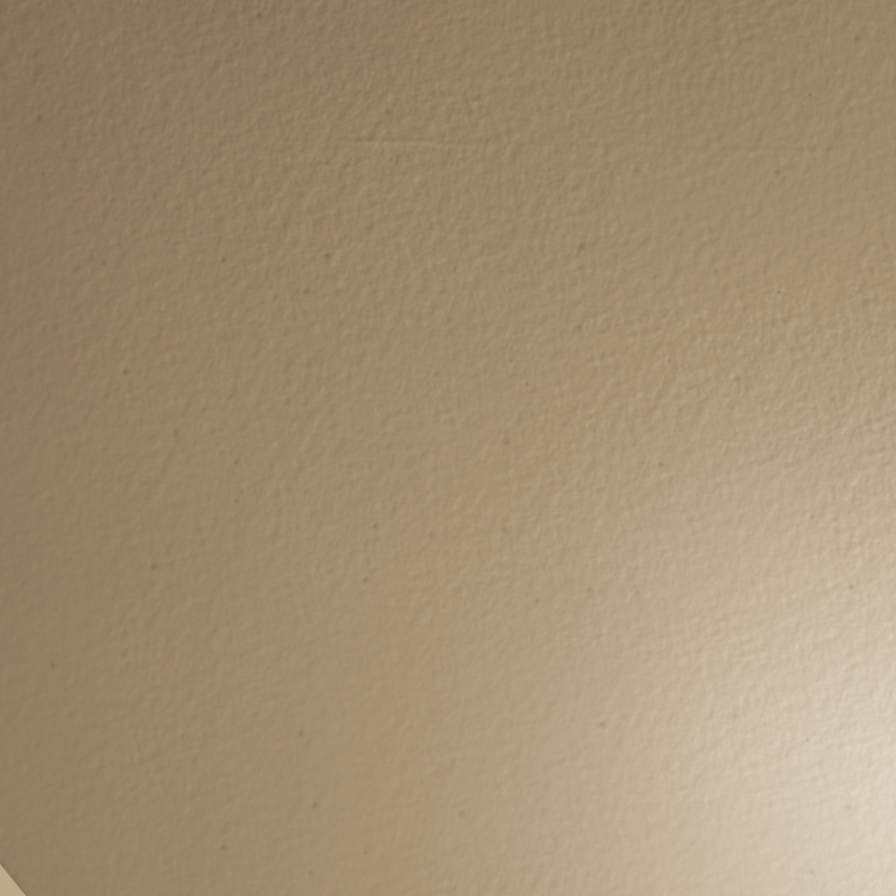
This texture is drawn by a Shadertoy shader. Its source:

```glsl
const vec3 SHADE = vec3(0.530, 0.450, 0.345);
const vec3 PLASTER = vec3(0.660, 0.580, 0.460);
const vec3 GLOW = vec3(0.865, 0.820, 0.750);
const vec3 CORNER = vec3(0.740, 0.665, 0.545);

const vec2 LIGHT_POS = vec2(1.05, 0.08);
const vec2 LIGHT_DIR = vec2(0.80, -0.60);
const float NEAR_LEVEL = 0.724;    // red level beside the light, before the hot spot
const float FALLOFF = 0.143;
const float HOT_SPOT = 0.15;
const float HOT_RADIUS = 0.42;

const float GRAIN_FREQ = 105.0;
const float RELIEF = 0.092;
const float RELIEF_STEP = 0.0018;
const float MOTTLE = 0.016;
const float PIT_CELLS = 13.0;
const float PIT_SHARE = 0.28;
const float PIT_DEPTH = 0.60;
const float PIT_SHADOW = 0.045;

float hash(vec2 p) {
    return fract(sin(dot(p, vec2(127.1, 311.7))) * 43758.5453);
}

float noise(vec2 p) {
    vec2 i = floor(p), f = fract(p);
    f = f * f * f * (f * (f * 6.0 - 15.0) + 10.0);
    return mix(mix(hash(i), hash(i + vec2(1, 0)), f.x),
               mix(hash(i + vec2(0, 1)), hash(i + vec2(1, 1)), f.x), f.y);
}

// Octaves are turned against each other to hide the lattice
float fbm(vec2 p) {
    float sum = 0.0, amp = 0.6;
    for (int i = 0; i < 3; i++) {
        sum += amp * noise(p);
        p = mat2(1.44, 1.08, -1.08, 1.44) * p + 17.3;
        amp *= 0.55;
    }
    return sum;
}

float segmentDist(vec2 p, vec2 a, vec2 b) {
    vec2 ab = b - a;
    return length(p - a - ab * clamp(dot(p - a, ab) / dot(ab, ab), 0.0, 1.0));
}

float ridge(vec2 p, vec2 a, vec2 b, float width) {
    float d = segmentDist(p, a, b) / width;
    return exp(-d * d);
}

// Small sparse dents, one at most per cell
float pits(vec2 p) {
    vec2 cell = floor(p * PIT_CELLS);
    vec2 centre = 0.2 + 0.6 * vec2(hash(cell + 3.1), hash(cell + 8.7));
    float radius = mix(0.0020, 0.0045, hash(cell + 5.3));
    float d = length(fract(p * PIT_CELLS) - centre) / (PIT_CELLS * radius);
    return step(hash(cell + 21.9), PIT_SHARE) * exp(-d * d);
}

// Rough above, trowelled smoother towards the lower left
float roughness(vec2 p) {
    float patches = noise(p * 5.0 + 4.0);
    return mix(0.50, 1.0, smoothstep(0.15, 0.85, 0.65 * p.y + 0.25 * p.x))
         * mix(0.75, 1.30, patches);
}

float height(vec2 p) {
    vec2 warp = 0.003 * vec2(noise(p * 30.0), noise(p * 30.0 + 9.0));
    float h = fbm(mat2(0.88, 0.47, -0.47, 0.88) * (p + warp) * GRAIN_FREQ);
    h -= PIT_DEPTH * pits(p);

    // Faint trowel line and scraped corner mark
    vec2 q = p + warp;
    float worn = noise(p * 14.0);
    h += 0.50 * worn * ridge(q, vec2(0.37, 0.845), vec2(0.93, 0.832), 0.0035);
    h += 0.50 * worn * ridge(q, vec2(0.09, 0.520), vec2(0.175, 0.530), 0.0040);
    h += 0.50 * worn * ridge(q, vec2(0.09, 0.520), vec2(0.145, 0.430), 0.0040);
    return h;
}

vec3 plasterColor(float level) {
    vec3 dark = mix(SHADE, PLASTER, (level - SHADE.r) / (PLASTER.r - SHADE.r));
    vec3 bright = mix(PLASTER, GLOW, (level - PLASTER.r) / (GLOW.r - PLASTER.r));
    return mix(dark, bright, smoothstep(0.63, 0.69, level));
}

void mainImage(out vec4 fragColor, in vec2 fragCoord) {
    vec2 uv = fragCoord / iResolution.xy;

    // Broad light from the lower right
    float d = length(uv - LIGHT_POS);
    float hot = d / HOT_RADIUS;
    float level = NEAR_LEVEL - FALLOFF * d + HOT_SPOT * exp(-hot * hot);
    level += MOTTLE * (fbm(uv * 5.0) - 0.55);

    // Slopes that face the light are brighter, dents hold shadow
    vec2 offset = RELIEF_STEP * LIGHT_DIR;
    float slope = height(uv - offset) - height(uv + offset);
    level += RELIEF * roughness(uv) * slope - PIT_SHADOW * pits(uv);
    vec3 color = plasterColor(level);

    // Pale slanted sliver in the lower left corner, with a dark edge
    float edge = dot(uv - vec2(0.0, 0.036), normalize(vec2(0.036, 0.029)));
    float soft = 1.0 / iResolution.y;
    color *= 1.0 - 0.10 * exp(-abs(edge) / 0.0025);
    color = mix(CORNER, color, smoothstep(-soft, soft, edge));

    fragColor = vec4(color, 1.0);
}
```
